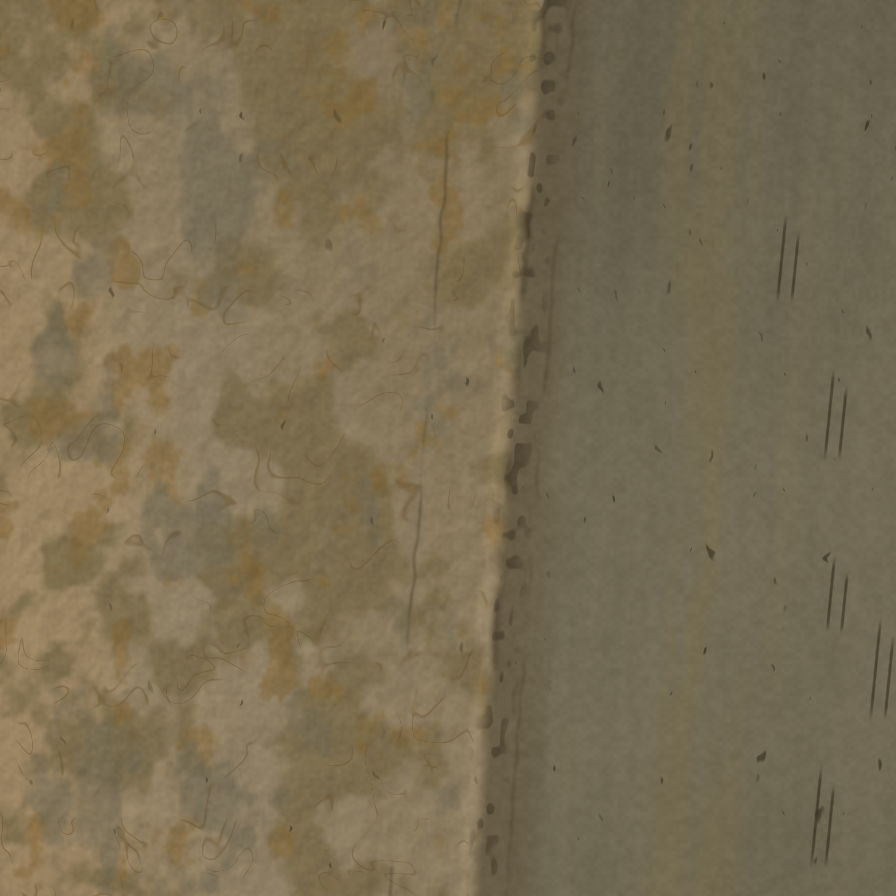
Reproduce this texture procedurally as a Shadertoy shader.

```glsl
const vec3 SHADE_GREY = vec3(0.440, 0.410, 0.325);
const vec3 SHADE_BROWN = vec3(0.395, 0.350, 0.262);
const vec3 PLASTER_WARM = vec3(0.610, 0.520, 0.385);
const vec3 PLASTER_PALE = vec3(0.565, 0.505, 0.400);
const vec3 PLASTER_DIM = vec3(0.510, 0.450, 0.340);
const vec3 OLIVE = vec3(0.455, 0.400, 0.270);
const vec3 OCHRE = vec3(0.500, 0.390, 0.210);
const vec3 PIT = vec3(0.220, 0.190, 0.130);
const float EDGE_BASE = 0.530;   // corner position at the bottom
const float EDGE_SLOPE = 0.078;  // lean of the corner
const float GRAIN = 0.022;
const float GRAIN_SCALE = 230.0;
const int SCRATCH_PAIRS = 5;

float hash(vec2 p) {
    return fract(sin(dot(p, vec2(127.1, 311.7))) * 43758.5453);
}

float noise(vec2 p) {
    vec2 i = floor(p), f = fract(p);
    f = f * f * (3.0 - 2.0 * f);
    return mix(mix(hash(i), hash(i + vec2(1, 0)), f.x),
               mix(hash(i + vec2(0, 1)), hash(i + vec2(1, 1)), f.x), f.y);
}

float fbm(vec2 p) {
    float sum = 0.0, amp = 0.53;
    for (int i = 0; i < 4; i++) {
        sum += amp * noise(p);
        p = p * 2.03 + 17.3;
        amp *= 0.5;
    }
    return sum;
}

// Sparse ragged upright specks, one candidate per cell
float flecks(vec2 p, float cells, float density, float seed) {
    vec2 g = p * cells, id = floor(g) + seed;
    float size = mix(0.06, 0.17, pow(hash(id + 3.1), 2.0));
    vec2 d = fract(g) - 0.3 - 0.4 * vec2(hash(id + 5.7), hash(id + 9.2));
    d.x += d.y * (hash(id + 1.9) - 0.4) * 0.9;
    d.x += (noise(p * 130.0) - 0.5) * 0.12;
    float r = length(d * vec2(1.9, 0.75));
    return step(hash(id), density) * (1.0 - smoothstep(size * 0.35, size, r))
         * mix(0.4, 1.0, hash(id + 7.7));
}

// Thin leaning line centred on c
float scratch(vec2 p, vec2 c, float halfLength) {
    vec2 d = p - c;
    float across = abs(d.x - 0.10 * d.y);
    float fade = 1.0 - smoothstep(halfLength * 0.6, halfLength, abs(d.y));
    return fade * (1.0 - smoothstep(0.0006, 0.0026, across));
}

float band(float x, float centre, float width) {
    float t = (x - centre) / width;
    return exp(-t * t);
}

void mainImage(out vec4 fragColor, in vec2 fragCoord) {
    vec2 p = fragCoord / iResolution.xy;
    float u = p.x - EDGE_BASE - EDGE_SLOPE * p.y;
    u += (noise(vec2(3.0, p.y * 45.0)) - 0.5) * 0.004;
    float lit = 1.0 - smoothstep(-0.008, 0.008, u);
    vec2 lean = vec2(mix(p.x, u + 0.57, smoothstep(0.1, 0.5, p.x)), p.y);
    float streak = fbm(lean * vec2(34.0, 2.2));
    float cloud = fbm(p * vec2(7.0, 5.0) + 4.0);

    // Lit plaster: warm at the left, paler low down, dim towards the top
    float warm = 1.0 - smoothstep(0.06, 0.26, p.x + (cloud - 0.5) * 0.25);
    vec3 left = mix(PLASTER_PALE, PLASTER_WARM, warm);
    float dim = 0.65 * smoothstep(0.2, 1.0, p.y) + 0.5 * smoothstep(0.2, 0.5, p.x);
    left = mix(left, PLASTER_DIM, clamp(dim + (streak - 0.5) * 1.5, 0.0, 1.0) * (1.0 - 0.5 * warm));
    left *= 1.0 + (streak - 0.5) * 0.14;

    // Olive stains down the middle, ochre patches and grey smears
    float stain = fbm(p * vec2(15.0, 13.0) + 31.0);
    float column = band(p.x, 0.38, 0.10);
    left = mix(left, OLIVE, 0.75 * smoothstep(0.50, 0.66, stain + 0.11 * column + 0.05 * (p.y - 0.5)));
    float rust = fbm(p * vec2(22.0, 17.0) + 57.0);
    left = mix(left, OCHRE, 0.5 * smoothstep(0.62, 0.74, rust + 0.05 * warm));
    float smear = fbm(p * vec2(17.0, 10.0) + 83.0);
    left = mix(left, SHADE_GREY, 0.6 * smoothstep(0.60, 0.72, smear + 0.05 * band(p.x, 0.23, 0.09)));

    // Flaking relief and short curled cracks
    vec2 q = p * vec2(42.0, 36.0);
    float relief = fbm(q) - fbm(q + vec2(-0.14, 0.16));
    left *= 1.0 + relief * 0.28;
    float curl = abs(noise(q + 2.5 * noise(q * 0.6)) - 0.5);
    float crack = (1.0 - smoothstep(0.0, 0.055, curl)) * smoothstep(0.55, 0.72, noise(p * 27.0 + 9.0));
    left = mix(left, OCHRE * 0.8, 0.42 * crack);
    left = mix(left, PIT, 0.6 * flecks(p, 20.0, 0.13, 40.0));

    // Shaded side: brown strip beside the corner, then calm grey
    vec3 right = SHADE_GREY * (1.0 + (cloud - 0.5) * 0.10 - 0.08 * smoothstep(0.4, 1.0, p.y));
    right = mix(right, OLIVE, 0.35 * smoothstep(0.50, 0.68, streak) * band(p.x, 0.77, 0.10));
    float strip = 1.0 - smoothstep(0.025, 0.075, u + (streak - 0.5) * 0.03);
    right = mix(right, SHADE_BROWN, 0.85 * strip);
    right *= 1.0 + (streak - 0.5) * 0.08;
    float pits = max(flecks(p, 17.0, 0.22, 11.0), 0.7 * flecks(p + 0.37, 31.0, 0.15, 70.0));
    right = mix(right, PIT, 0.75 * pits);
    for (int i = 0; i < SCRATCH_PAIRS; i++) {
        vec2 id = vec2(float(i), 6.0);
        vec2 c = vec2(0.86 + 0.12 * hash(id), (float(i) + 0.2 + 0.6 * hash(id + 2.0)) * 0.15);
        float len = mix(0.03, 0.065, hash(id + 4.0));
        float pair = max(scratch(p, c, len), scratch(p, c + vec2(0.015, -0.01), len * 0.8));
        right = mix(right, PIT, 0.65 * pair);
    }

    // Corner: pale ridge, broken dark seams parallel to it
    vec3 col = mix(right, left, lit);
    float broken = smoothstep(0.35, 0.65, noise(vec2(u * 60.0, p.y * 17.0)));
    col *= 1.0 + 0.09 * band(u, -0.014, 0.008);
    col = mix(col, PIT, 0.38 * broken * band(u, 0.002, 0.004));
    col = mix(col, PIT, 0.30 * broken * band(u, -0.096, 0.0022));
    col = mix(col, PIT, 0.20 * broken * band(u, 0.034, 0.0025));
    float chips = smoothstep(0.66, 0.82, noise(vec2(u * 110.0, p.y * 62.0)));
    col = mix(col, PIT, 0.5 * chips * band(u, 0.008, 0.018));

    // Fine surface grain
    col += GRAIN * (noise(p * GRAIN_SCALE) + noise(p * GRAIN_SCALE * 0.47) - 1.0);
    fragColor = vec4(clamp(col, 0.0, 1.0), 1.0);
}
```
